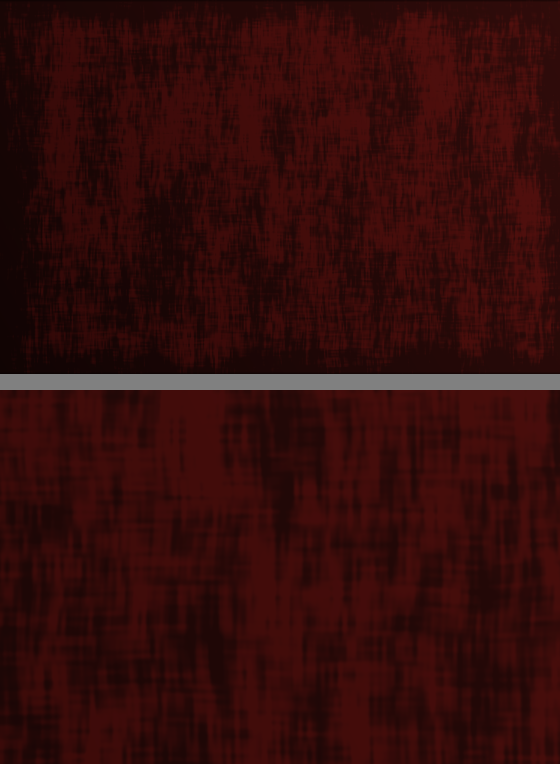
Top, the full canvas; bottom, a detail of the centre.
A WebGL 1 fragment shader for this texture:

```glsl
precision highp float;
// Dark red distressed cloth: worn paint over a diagonal shade of near-black maroon.
// Stretched value noise gives upright patches, fine vertical warp and thin horizontal
// weft; their sum is thresholded softly and fades out irregularly near the border.
uniform vec2 u_resolution;

#define SHADE_DARK vec3(0.052, 0.011, 0.010)
#define SHADE_LIGHT vec3(0.190, 0.046, 0.040)
#define PAINT_GLOW vec3(0.138, 0.018, 0.015)
#define PATCH_SCALE vec2(12.0, 4.6)
#define WARP_SCALE vec2(250.0, 42.0)
#define WEFT_SCALE vec2(34.0, 230.0)
#define PATCH_AMOUNT 0.66
#define WARP_AMOUNT 0.62
#define WEFT_AMOUNT 0.34
#define WEAR_LEVEL -0.03
#define WEAR_SOFTNESS 0.27
#define BORDER_WIDTH 0.09

float hash(vec2 cell) {
  vec3 q = fract(cell.xyx * vec3(0.1031, 0.1030, 0.0973));
  q += dot(q, q.yzx + 33.33);
  return fract((q.x + q.y) * q.z);
}

float noise(vec2 p) {
  vec2 cell = floor(p);
  vec2 f = fract(p);
  f = f * f * (3.0 - 2.0 * f);
  float low = mix(hash(cell), hash(cell + vec2(1.0, 0.0)), f.x);
  float high = mix(hash(cell + vec2(0.0, 1.0)), hash(cell + vec2(1.0, 1.0)), f.x);
  return mix(low, high, f.y);
}

// Layered noise centred on zero; each octave is finer and weaker.
float layers(vec2 p) {
  float sum = 0.0;
  float weight = 0.5;
  for (int i = 0; i < 4; i++) {
    sum += weight * (noise(p) - 0.5);
    p = p * 2.13 + vec2(17.3, 41.7);
    weight *= 0.72;
  }
  return sum;
}

// Threads at three widths; the broad ones are longer and fainter.
float threads(vec2 p, vec2 scale) {
  float fine = noise(p * scale + 5.7) - 0.5;
  float middle = noise(p * scale * 0.53 + 83.1) - 0.5;
  float broad = noise(p * scale * 0.27 + 29.4) - 0.5;
  return 0.55 * fine + 0.40 * middle + 0.25 * broad;
}

// Lack of paint near the canvas edge: 1 at the edge, 0 inside.
float borderWear(vec2 p, float aspect) {
  vec2 gap = min(p, vec2(aspect, 1.0) - p);
  float edge = min(gap.x, gap.y) + 0.06 * (noise(p * 9.0 + 3.0) - 0.5);
  return 1.0 - smoothstep(0.0, BORDER_WIDTH, edge);
}

void main() {
  vec2 uv = gl_FragCoord.xy / u_resolution;
  float aspect = u_resolution.x / u_resolution.y;
  vec2 p = gl_FragCoord.xy / u_resolution.y;

  // Ground shade, darkest at the lower left
  float light = clamp(0.08 + 0.66 * uv.x + 0.26 * uv.y, 0.0, 1.0);
  vec3 color = mix(SHADE_DARK, SHADE_LIGHT, light);

  // Worn paint: patches broken up by slightly bent threads
  vec2 bend = 0.005 * (vec2(noise(p * vec2(9.0, 16.0)), noise(p * vec2(14.0, 8.0) + 31.0)) - 0.5);
  float cover = PATCH_AMOUNT * layers(p * PATCH_SCALE + 7.0);
  cover += WARP_AMOUNT * threads(p + vec2(bend.x, 0.0), WARP_SCALE);
  cover += WEFT_AMOUNT * threads(p + vec2(0.0, bend.y) + 3.0, WEFT_SCALE);
  cover -= WEAR_LEVEL + 0.40 * borderWear(p, aspect);
  float paint = smoothstep(-WEAR_SOFTNESS, WEAR_SOFTNESS, cover);
  color += PAINT_GLOW * paint * (0.90 + 0.15 * uv.x);

  // Thin dark rim along the top and bottom
  color *= mix(0.6, 1.0, smoothstep(0.0, 0.007, min(p.y, 1.0 - p.y)));
  gl_FragColor = vec4(color, 1.0);
}
```
